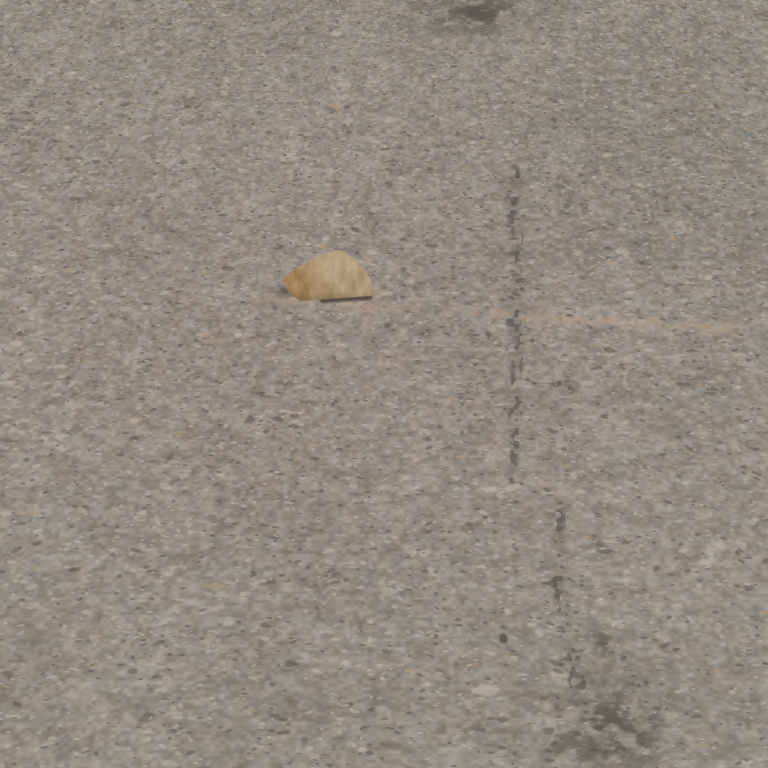
Write a WebGL 1 fragment shader that draws this texture.

```glsl
precision highp float;
uniform vec2 u_resolution;

float hash(vec2 p) {
  vec3 k = fract(vec3(p.xyx) * 0.1031);
  k += dot(k, k.yzx + 33.33);
  return fract((k.x + k.y) * k.z);
}

float noise(vec2 p) {
  vec2 i = floor(p);
  vec2 f = fract(p);
  f = f * f * (3.0 - 2.0 * f);
  return mix(mix(hash(i), hash(i + vec2(1.0, 0.0)), f.x),
             mix(hash(i + vec2(0.0, 1.0)), hash(i + 1.0), f.x), f.y);
}

float fbm(vec2 p) {
  float sum = 0.0;
  float amp = 0.5;
  for (int i = 0; i < 4; i++) {
    sum += amp * noise(p);
    p = p * 2.03 + 17.3;
    amp *= 0.5;
  }
  return sum;
}

float segment(vec2 p, vec2 a, vec2 b) {
  vec2 d = b - a;
  return length(p - a - d * clamp(dot(p - a, d) / dot(d, d), 0.0, 1.0));
}

// Signed distance to the line a-b, positive on its left
float edge(vec2 p, vec2 a, vec2 b) {
  vec2 d = normalize(b - a);
  return dot(p - a, vec2(-d.y, d.x));
}

float blot(vec2 p, vec2 center, vec2 radius) {
  vec2 d = (p - center) / radius;
  return exp(-dot(d, d));
}

// Small spot with a ragged rim
float fleck(vec2 p, vec2 center, vec2 radius) {
  float rag = (noise(p * vec2(110.0, 190.0)) - 0.5) * 0.9;
  return 1.0 - smoothstep(0.5, 1.1, length((p - center) / radius) + rag);
}

// Scattered aggregate: x is coverage, y a random tone
vec2 chips(vec2 p, float density, float seed) {
  p += 0.5 * vec2(noise(p * 1.7 + seed), noise(p * 1.7 + seed + 50.0));
  vec2 cell = floor(p);
  float pick = hash(cell + seed);
  vec2 center = 0.5 + 0.3 * (vec2(hash(cell + seed + 7.1), hash(cell + seed + 13.7)) - 0.5);
  float size = mix(0.18, 0.36, hash(cell + seed + 23.9));
  float cover = 1.0 - smoothstep(0.5, 1.2, length(fract(p) - center) / size);
  return vec2(cover * step(pick, density), hash(cell + seed + 41.7));
}

vec3 asphalt(vec2 p) {
  float depth = 2.2 - p.y;
  vec2 ground = vec2((p.x - 0.5) / depth, -log(depth)) + 3.0;
  float grain = (noise(ground * vec2(140.0, 270.0)) - 0.5) * 0.085
              + (noise(ground * vec2(330.0, 520.0) + 9.0) - 0.5) * 0.10
              + (fbm(ground * vec2(45.0, 85.0)) - 0.47) * 0.07;
  float broad = fbm(p * vec2(5.0, 7.0) + 4.0) - 0.47;
  vec3 color = vec3(0.578, 0.547, 0.506) + grain + broad * 0.04;
  float warmth = blot(p, vec2(0.4, 0.55), vec2(0.6, 0.35)) - 0.5;
  color += warmth * vec3(0.016, -0.003, 0.002);
  color -= blot(p, vec2(0.9, 0.78), vec2(0.2, 0.15)) * vec3(0.022, 0.017, 0.012);
  color += (noise(ground * vec2(90.0, 160.0) + 60.0) - 0.5) * vec3(0.025, 0.0, -0.025);
  for (int i = 0; i < 3; i++) {
    float layer = float(i);
    vec2 chip = chips(ground * vec2(75.0, 150.0) * (1.0 + 0.6 * layer) + layer * 5.3,
                      0.12 + 0.03 * layer, layer * 57.0);
    vec3 tone = mix(vec3(0.36, 0.34, 0.32), vec3(0.74, 0.71, 0.66), step(0.40, chip.y));
    tone = mix(tone, vec3(0.70, 0.60, 0.48), step(0.94, chip.y));
    color = mix(color, tone, chip.x * 0.52);
  }
  return color;
}

// Broken seam with a side branch and dark stains
float darkMarks(vec2 p) {
  vec2 q = p + 0.025 * (vec2(fbm(p * 55.0), fbm(p * 55.0 + 30.0)) - 0.47);
  float seam = segment(q, vec2(0.668, 0.78), vec2(0.674, 0.53));
  seam = min(seam, segment(q, vec2(0.674, 0.53), vec2(0.667, 0.38)));
  seam = min(seam, segment(q, vec2(0.727, 0.33), vec2(0.728, 0.24)));
  seam = min(seam, segment(q, vec2(0.728, 0.24), vec2(0.755, 0.10)));
  float specks = smoothstep(0.50, 0.70, noise(p * vec2(150.0, 170.0)));
  float mark = (1.0 - smoothstep(0.002, 0.012, seam)) * specks * 0.65;
  mark = max(mark, exp(-seam * seam / 0.00012) * 0.13);
  float branch = min(segment(q, vec2(0.676, 0.512), vec2(0.695, 0.500)),
                     segment(q, vec2(0.695, 0.500), vec2(0.755, 0.498)));
  mark = max(mark, (1.0 - smoothstep(0.0, 0.005, branch)) * (0.25 + 0.4 * specks));
  float stain = blot(p, vec2(0.62, 0.984), vec2(0.07, 0.028))
              + blot(p, vec2(0.79, 0.05), vec2(0.085, 0.06))
              + blot(p, vec2(0.785, 0.16), vec2(0.035, 0.025)) * 0.7;
  float patches = smoothstep(0.34, 0.68, fbm(p * vec2(55.0, 95.0) + 21.0));
  mark = max(mark, stain * (patches * 0.75 + 0.08));
  mark = max(mark, blot(q, vec2(0.726, 0.253), vec2(0.008, 0.024)) * specks * 0.8);
  return max(mark, fleck(p, vec2(0.656, 0.168), vec2(0.006, 0.007)) * 0.8);
}

float stoneDistance(vec2 p) {
  float d = edge(p, vec2(0.369, 0.636), vec2(0.381, 0.648));
  d = max(d, edge(p, vec2(0.381, 0.648), vec2(0.419, 0.670)));
  d = max(d, edge(p, vec2(0.419, 0.670), vec2(0.443, 0.675)));
  d = max(d, edge(p, vec2(0.443, 0.675), vec2(0.459, 0.666)));
  d = max(d, edge(p, vec2(0.459, 0.666), vec2(0.481, 0.639)));
  d = max(d, edge(p, vec2(0.481, 0.639), vec2(0.487, 0.615)));
  d = max(d, edge(p, vec2(0.487, 0.615), vec2(0.391, 0.608)));
  d = max(d, edge(p, vec2(0.391, 0.608), vec2(0.376, 0.619)));
  return max(d, edge(p, vec2(0.376, 0.619), vec2(0.369, 0.632)));
}

vec3 stoneColor(vec2 p) {
  float light = smoothstep(0.37, 0.45, p.x + (p.y - 0.64) * 0.6);
  vec3 color = mix(vec3(0.63, 0.51, 0.36), vec3(0.68, 0.60, 0.48), light);
  color += (fbm(p * vec2(130.0, 75.0)) - 0.47) * 0.20;
  color += smoothstep(0.64, 0.67, p.y) * 0.03;
  return color * mix(0.84, 1.0, smoothstep(0.607, 0.622, p.y));
}

void main() {
  vec2 p = gl_FragCoord.xy / u_resolution;
  float soft = max(1.0 / u_resolution.y, 0.0015);
  vec3 color = asphalt(p);

  // Sandy trail
  float trail = segment(p, vec2(0.33, 0.611), vec2(0.96, 0.572));
  float dust = exp(-trail * trail / 0.00006) * smoothstep(0.15, 0.8, noise(p * vec2(60.0, 130.0)));
  color = mix(color, vec3(0.70, 0.61, 0.52), dust * 0.6);

  color = mix(color, vec3(0.32, 0.31, 0.29), darkMarks(p));

  // Pale flecks
  float pale = max(fleck(p, vec2(0.628, 0.102), vec2(0.019, 0.008)),
                   fleck(p, vec2(0.671, 0.365), vec2(0.014, 0.006)));
  pale = max(pale, fleck(p, vec2(0.637, 0.363), vec2(0.011, 0.005)));
  pale = max(pale, fleck(p, vec2(0.103, 0.095), vec2(0.021, 0.022)) * 0.45);
  color = mix(color, vec3(0.72, 0.68, 0.62), pale * 0.75);
  float sandy = max(fleck(p, vec2(0.033, 0.332), vec2(0.016, 0.005)),
                    fleck(p, vec2(0.28, 0.236), vec2(0.016, 0.006)));
  color = mix(color, vec3(0.70, 0.61, 0.48), sandy * 0.6);

  // Stone and its contact shadow
  float shadow = segment(p, vec2(0.42, 0.609), vec2(0.481, 0.613));
  float dark = (1.0 - smoothstep(0.001, 0.006, shadow)) * 0.75;
  dark = max(dark, blot(p, vec2(0.371, 0.621), vec2(0.011, 0.007)) * 0.5);
  color = mix(color, vec3(0.25, 0.22, 0.19), dark);
  float stone = 1.0 - smoothstep(-soft, soft, stoneDistance(p));
  color = mix(color, stoneColor(p), stone);

  gl_FragColor = vec4(color, 1.0);
}
```
